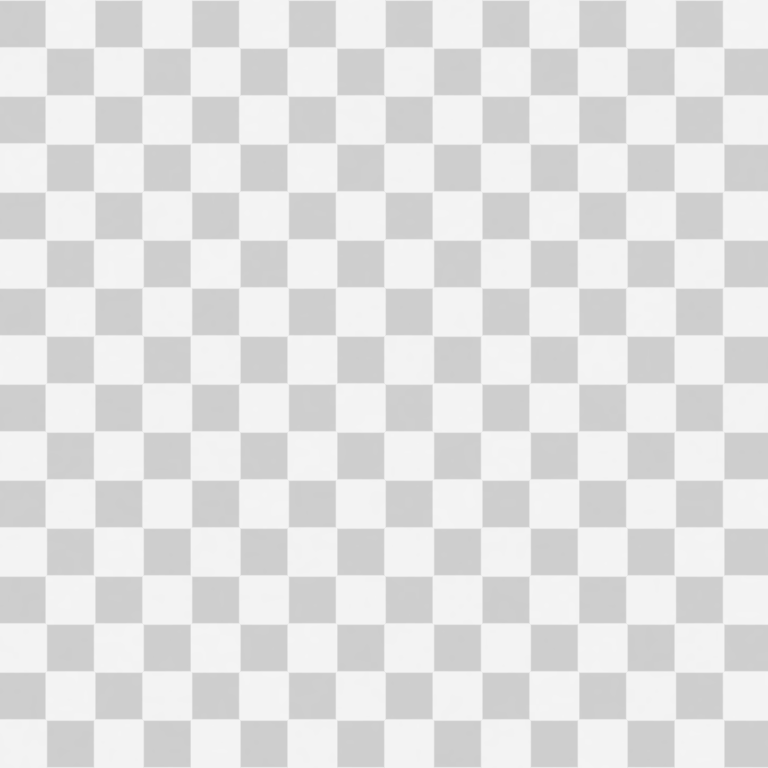
Reproduce this pattern procedurally as a three.js fragment shader.

```glsl
// A pale checkerboard: grey squares on an off-white ground, set slightly
// smaller than their cells so that thin light seams part the corners.
// Cell parity picks the squares, a box distance draws them, noise mottles them.
varying vec2 vUv;

float hash(vec2 p) {
  return fract(sin(dot(p, vec2(127.1, 311.7))) * 43758.5453);
}

float valueNoise(vec2 p) {
  vec2 i = floor(p);
  vec2 f = fract(p);
  f = f * f * (3.0 - 2.0 * f);
  return mix(mix(hash(i), hash(i + vec2(1.0, 0.0)), f.x),
             mix(hash(i + vec2(0.0, 1.0)), hash(i + vec2(1.0, 1.0)), f.x), f.y);
}

float boxDistance(vec2 p, float halfSize) {
  vec2 d = abs(p) - halfSize;
  return max(d.x, d.y);
}

void main() {
  // The grid is a little wider than tall and starts just left of the canvas
  vec2 grid = vUv * vec2(15.873, 16.0) + vec2(0.043, 0.0);
  vec2 cell = floor(grid);

  // Every other cell holds a grey square with a soft edge
  float isGrey = mod(cell.x + cell.y, 2.0);
  float square = 1.0 - smoothstep(-0.022, 0.022, boxDistance(fract(grid) - 0.5, 0.484));

  vec3 color = mix(vec3(0.953), vec3(0.808), isGrey * square);

  // Barely visible mottling and a tiny tone shift per cell
  color += 0.005 * (valueNoise(vUv * 90.0) - 0.5) + 0.003 * (hash(cell) - 0.5);

  gl_FragColor = vec4(color, 1.0);
}
```
